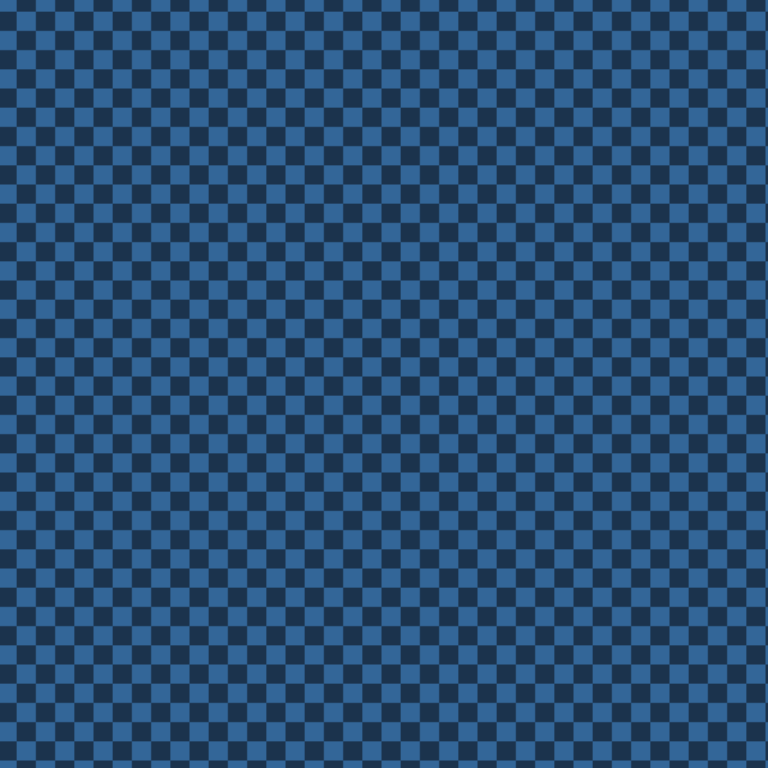
A three.js fragment shader for this pattern:

```glsl
varying vec2 vUv;

// Alternates between +1 and -1 on successive unit cells, with softened edges
vec2 alternate(vec2 p) {
  vec2 edgeDistance = 0.5 - abs(mod(p + 0.5, 2.0) - 1.0);
  return clamp(edgeDistance / 0.039, -1.0, 1.0);
}

void main() {
  // 40 cells each way: 20 light-dark pairs, shifted off the canvas corner
  vec2 side = alternate(vUv * 40.0 - vec2(0.87, 0.39));

  // Cells are light where column and row agree
  float light = 0.5 + 0.5 * side.x * side.y;

  vec3 navy = vec3(0.106, 0.2, 0.302);
  vec3 blue = vec3(0.2, 0.4, 0.596);
  gl_FragColor = vec4(mix(navy, blue, light), 1.0);
}
```
